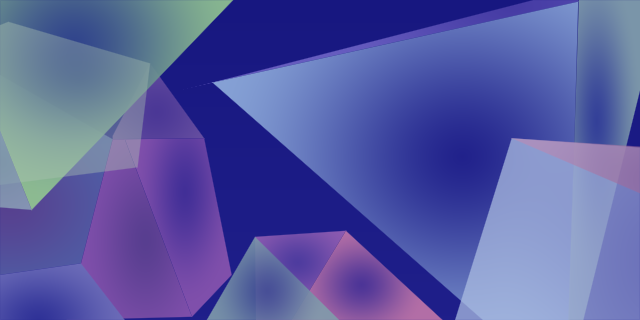
Give the GLSL for this background, as a Shadertoy shader.

```glsl
// Translucent crystal facets with dark glowing cores on a deep indigo field.

#define INDIGO vec3(0.12, 0.12, 0.54)
#define VIOLET vec3(0.30, 0.22, 0.59)
#define ORCHID vec3(0.50, 0.31, 0.67)
#define SKY    vec3(0.53, 0.64, 0.84)
#define ICE    vec3(0.68, 0.75, 0.89)
#define SAGE   vec3(0.50, 0.61, 0.67)
#define LEAF   vec3(0.57, 0.77, 0.57)
#define ROSE   vec3(0.70, 0.43, 0.65)
#define SOFTNESS 1.2

// Signed distance bound to the half plane left of the clockwise edge a-b
float edgeSide(vec2 p, vec2 a, vec2 b) {
    vec2 e = b - a;
    return dot(p - a, vec2(-e.y, e.x)) / max(length(e), 1e-5);
}

// Blend a convex clockwise facet; glow holds the core centre and its radii
void facet(inout vec3 col, vec2 p, vec2 a, vec2 b, vec2 c, vec2 d,
           vec4 glow, vec3 core, vec3 rim, float alpha) {
    float dist = max(max(edgeSide(p, a, b), edgeSide(p, b, c)),
                     edgeSide(p, c, d));
    if (a != d) dist = max(dist, edgeSide(p, d, a));
    float cover = clamp(0.5 - dist * iResolution.y / SOFTNESS, 0.0, 1.0);
    float r = length((p - glow.xy) / glow.zw);
    vec3 tint = mix(core, rim, smoothstep(-0.1, 1.1, r));
    col = mix(col, tint, cover * alpha);
}

// Large blue shard and the panes on the right
void drawShards(inout vec3 col, vec2 p) {
    vec2 tip = vec2(0.664, 0.742), top = vec2(1.807, 0.995);
    vec2 hinge = vec2(1.599, 0.568);
    facet(col, p, tip, vec2(1.667, 1.0), vec2(1.807, 1.0), top,
          vec4(1.6, 0.98, 0.6, 0.3), vec3(0.27, 0.23, 0.64), vec3(0.40, 0.36, 0.75), 1.0);
    facet(col, p, tip, top, vec2(1.773, -0.232), tip,
          vec4(1.445, 0.51, 0.74, 0.66), INDIGO, SKY, 0.98);
    facet(col, p, vec2(1.809, 1.0), vec2(2.07, 1.0), vec2(1.823, 0.0), vec2(1.776, 0.0),
          vec4(1.865, 0.62, 0.13, 0.46), vec3(0.20, 0.25, 0.60), SAGE, 0.95);
    facet(col, p, hinge, vec2(2.0, 0.539), vec2(2.0, 0.0), vec2(1.422, 0.0),
          vec4(2.05, 0.18, 0.46, 0.7), vec3(0.54, 0.57, 0.80), ICE, 0.72);
    facet(col, p, hinge, vec2(2.0, 0.542), vec2(2.0, 0.396), hinge,
          vec4(2.05, 0.45, 0.4, 0.3), vec3(0.60, 0.38, 0.58), vec3(0.74, 0.54, 0.70), 0.6);
}

// Violet gem on the left with green panes laid over it
void drawGem(inout vec3 col, vec2 p) {
    vec2 girdle = vec2(0.352, 0.565), shoulder = vec2(0.638, 0.568);
    vec2 ridge = vec2(0.39, 0.565), foot = vec2(0.60, 0.01), knee = vec2(0.253, 0.177);
    facet(col, p, vec2(0.0, 0.766), girdle, knee, vec2(0.0, 0.141),
          vec4(0.03, 0.36, 0.38, 0.3), vec3(0.34, 0.25, 0.56), vec3(0.31, 0.37, 0.65), 1.0);
    facet(col, p, vec2(0.469, 0.802), shoulder, girdle, girdle + vec2(0.0, 0.01),
          vec4(0.49, 0.65, 0.2, 0.2), VIOLET, vec3(0.43, 0.33, 0.64), 0.95);
    facet(col, p, ridge, shoulder, vec2(0.724, 0.141), foot,
          vec4(0.578, 0.40, 0.15, 0.34), vec3(0.25, 0.18, 0.59), ORCHID, 1.0);
    facet(col, p, girdle, ridge, foot, vec2(0.208, 0.0),
          vec4(0.455, 0.25, 0.20, 0.36), vec3(0.34, 0.24, 0.56), ORCHID, 1.0);
    facet(col, p, vec2(0.0, 0.141), knee, vec2(0.39, 0.0), vec2(0.0),
          vec4(0.12, 0.0, 0.26, 0.2), vec3(0.18, 0.19, 0.59), vec3(0.42, 0.42, 0.72), 1.0);

    facet(col, p, vec2(0.0, 1.0), vec2(0.729, 1.0), vec2(0.099, 0.344), vec2(0.0, 0.591),
          vec4(0.23, 0.86, 0.48, 0.46), vec3(0.19, 0.27, 0.55), LEAF, 0.92);
    facet(col, p, vec2(0.026, 0.932), vec2(0.469, 0.802), vec2(0.43, 0.477), vec2(-1.82, 0.19),
          vec4(0.25, 0.75, 0.3, 0.2), vec3(0.52, 0.62, 0.63), vec3(0.67, 0.76, 0.70), 0.42);
    facet(col, p, vec2(0.0, 0.591), vec2(0.099, 0.344), vec2(0.0, 0.352), vec2(0.0, 0.591),
          vec4(0.0, 0.5, 0.2, 0.2), SAGE, vec3(0.57, 0.66, 0.74), 0.8);
}

// Small crystal at the lower centre
void drawCrystal(inout vec3 col, vec2 p) {
    vec2 left = vec2(0.797, 0.26), right = vec2(1.081, 0.279), base = vec2(0.911, 0.0);
    facet(col, p, left, right, base, vec2(0.8, 0.0),
          vec4(0.93, 0.18, 0.17, 0.14), vec3(0.30, 0.23, 0.62), vec3(0.54, 0.35, 0.69), 1.0);
    facet(col, p, right, vec2(1.383, 0.0), base, right,
          vec4(1.13, 0.11, 0.19, 0.17), vec3(0.29, 0.20, 0.59), ROSE, 1.0);
    facet(col, p, left, vec2(1.06, 0.0), vec2(0.646, 0.0), left,
          vec4(0.835, 0.09, 0.17, 0.19), vec3(0.25, 0.30, 0.58), SAGE, 0.9);
}

void mainImage(out vec4 fragColor, in vec2 fragCoord) {
    vec2 p = fragCoord / iResolution.y;
    vec3 col = mix(INDIGO, vec3(0.09, 0.09, 0.50), p.y);
    drawShards(col, p);
    drawGem(col, p);
    drawCrystal(col, p);
    fragColor = vec4(col, 1.0);
}
```
